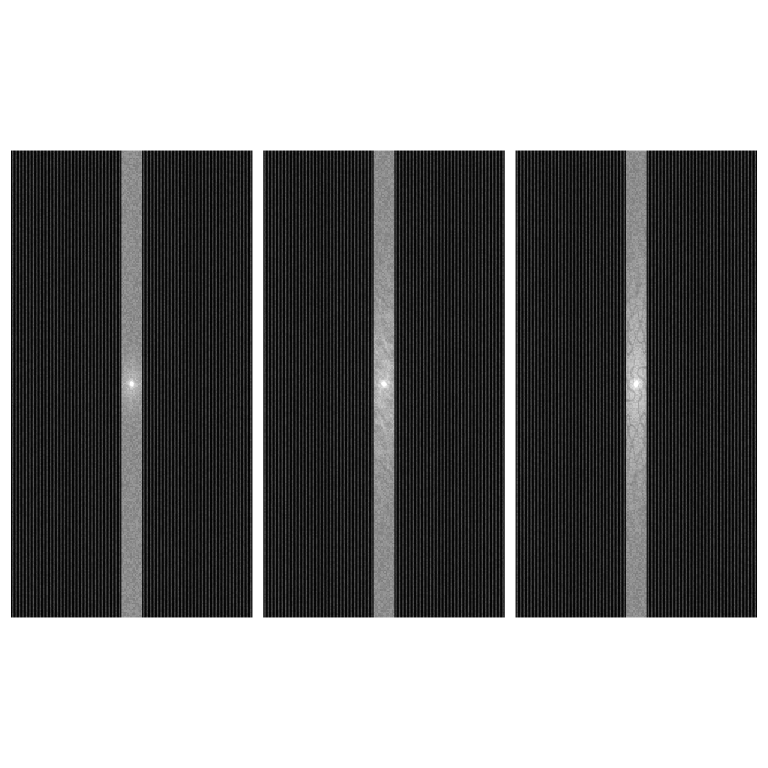
Write a WebGL 1 fragment shader that draws this pattern.

```glsl
precision highp float;
uniform vec2 u_resolution;

#define PANEL_PITCH 0.3285
#define PANEL_HALF vec2(0.1572, 0.304)
#define BAND_HALF 0.0135
#define LINES_PER_SIDE 32.0
#define LINE_WIDTH 0.0017
#define LINE_GRAY 0.27
#define GROUND_GRAY 0.025
#define BAND_GRAY 0.55
#define GRAIN_CELLS 512.0

float hash(vec2 p) {
  vec3 q = fract(vec3(p.xyx) * 0.1031);
  q += dot(q, q.yzx + 33.33);
  return fract((q.x + q.y) * q.z);
}

float noise(vec2 p) {
  vec2 i = floor(p), f = fract(p);
  f = f * f * (3.0 - 2.0 * f);
  return mix(mix(hash(i), hash(i + vec2(1.0, 0.0)), f.x),
             mix(hash(i + vec2(0.0, 1.0)), hash(i + 1.0), f.x), f.y);
}

// Share of a pixel covered by a strip, given the distance to its centre
float stripCoverage(float dist, float halfWidth, float px) {
  float right = min(dist + 0.5 * px, halfWidth);
  float left = max(dist - 0.5 * px, -halfWidth);
  return clamp((right - left) / px, 0.0, 1.0);
}

// Thin vertical lines filling both sides of the band
float lineField(vec2 p, float grain, float px) {
  float pitch = (PANEL_HALF.x - BAND_HALF) / LINES_PER_SIDE;
  float u = (abs(p.x) - BAND_HALF) / pitch;
  float dist = abs(fract(u) - 0.5) * pitch;
  float coverage = stripCoverage(dist, 0.5 * LINE_WIDTH, px);
  float lineGain = mix(0.88, 1.12, hash(vec2(floor(u), 7.0)));
  float gray = LINE_GRAY * lineGain * mix(0.85, 1.15, grain);
  return mix(GROUND_GRAY * (0.5 + grain), gray, coverage);
}

// Bright spectral band; structure grows from the first panel to the last
float spectrumBand(vec2 p, vec2 q, float panel, float grain) {
  float structure = 0.5 * (panel + 1.0);
  float reach = mix(0.035, 0.13, min(1.0, structure * 1.6));
  float glow = exp(-p.y * p.y / (reach * reach));
  glow *= 1.0 - 0.35 * pow(abs(p.x) / BAND_HALF, 2.0);
  float gray = BAND_GRAY + mix(0.09, 0.19, structure) * glow;

  // Slanted flecks in the middle panel, long dark veins in the last
  vec2 flecks = vec2(q.x + 0.6 * q.y, q.y - 0.4 * q.x) * vec2(260.0, 110.0);
  vec2 cells = q * vec2(190.0, 65.0) + 40.0;
  float vein = 1.0 - smoothstep(0.0, 0.16, abs(noise(cells) - 0.5));
  float fleckShade = (noise(flecks + 60.0) - 0.5) * 0.13;
  float shade = mix(fleckShade, -0.11 * vein, step(0.5, panel));
  float envelope = exp(-p.y * p.y / 0.025);
  gray += shade * envelope * step(-0.5, panel);

  // Central peak with a soft halo
  float r = length(p * vec2(1.25, 1.0));
  gray += 0.16 * exp(-r / 0.012) + 0.4 * exp(-r * r / 0.000012);
  return gray + (grain - 0.5) * 0.11;
}

void main() {
  float px = 1.0 / min(u_resolution.x, u_resolution.y);
  vec2 uv = (gl_FragCoord.xy - 0.5 * u_resolution) * px;

  // Three panels in a row
  float panel = clamp(floor(uv.x / PANEL_PITCH + 0.5), -1.0, 1.0);
  vec2 p = vec2(uv.x - panel * PANEL_PITCH, uv.y);

  // Point symmetry of the texture about the panel centre
  vec2 q = p.y < 0.0 ? -p : p;
  float grain = hash(floor(q * GRAIN_CELLS) + vec2(300.0 + 97.0 * panel, 50.0));

  float lines = lineField(p, grain, px);
  float band = spectrumBand(p, q, panel, grain);
  float inBand = clamp((BAND_HALF - abs(p.x)) / px + 0.5, 0.0, 1.0);
  float gray = mix(lines, band, inBand);

  // White page around the panels
  vec2 inside = clamp((PANEL_HALF - abs(p)) / px + 0.5, 0.0, 1.0);
  gray = mix(1.0, gray, inside.x * inside.y);
  gl_FragColor = vec4(vec3(clamp(gray, 0.0, 1.0)), 1.0);
}
```
